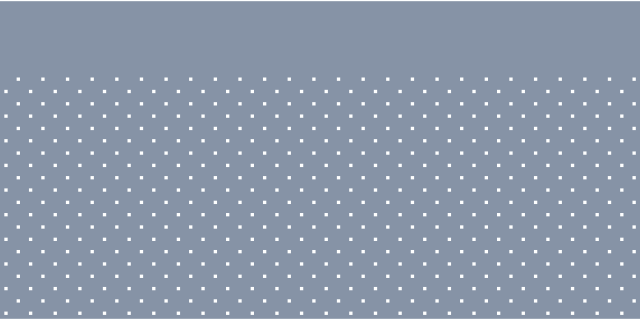
A Shadertoy shader for this pattern:

```glsl
// Slate-blue panel with staggered rows of small white squares and thin white rims.
#define SLATE vec3(0.527, 0.577, 0.651)
#define WHITE vec3(0.995, 1.0, 1.0)
#define COLUMN_STEP 0.07698
#define ROW_STEP 0.0385
#define ROW_COUNT 20.0
#define FIRST_DOT vec2(0.0187, 0.0211)
#define DOT_HALF 0.0052
#define RIM 0.0037

// Box-filtered coverage of a signed distance, one pixel wide.
float coverage(float distance, float pixel) {
    return clamp(0.5 - distance / pixel, 0.0, 1.0);
}

// Staggered lattice: every odd row is shifted by half a column.
float dotLattice(vec2 p, float pixel) {
    vec2 q = p - FIRST_DOT;
    float row = clamp(floor(q.y / ROW_STEP + 0.5), 0.0, ROW_COUNT - 1.0);
    q.y -= row * ROW_STEP;
    q.x -= 0.5 * COLUMN_STEP * mod(row, 2.0);
    q.x -= COLUMN_STEP * floor(q.x / COLUMN_STEP + 0.5);
    vec2 d = abs(q) - DOT_HALF;
    return coverage(d.x, pixel) * coverage(d.y, pixel);
}

void mainImage(out vec4 fragColor, in vec2 fragCoord) {
    // Canvas height is one unit.
    vec2 p = fragCoord / iResolution.y;
    float pixel = 1.0 / iResolution.y;

    float dots = dotLattice(p, pixel);

    // White rims along the top and bottom edges.
    float rims = coverage(min(p.y, 1.0 - p.y) - RIM, pixel);

    fragColor = vec4(mix(SLATE, WHITE, max(dots, rims)), 1.0);
}
```
